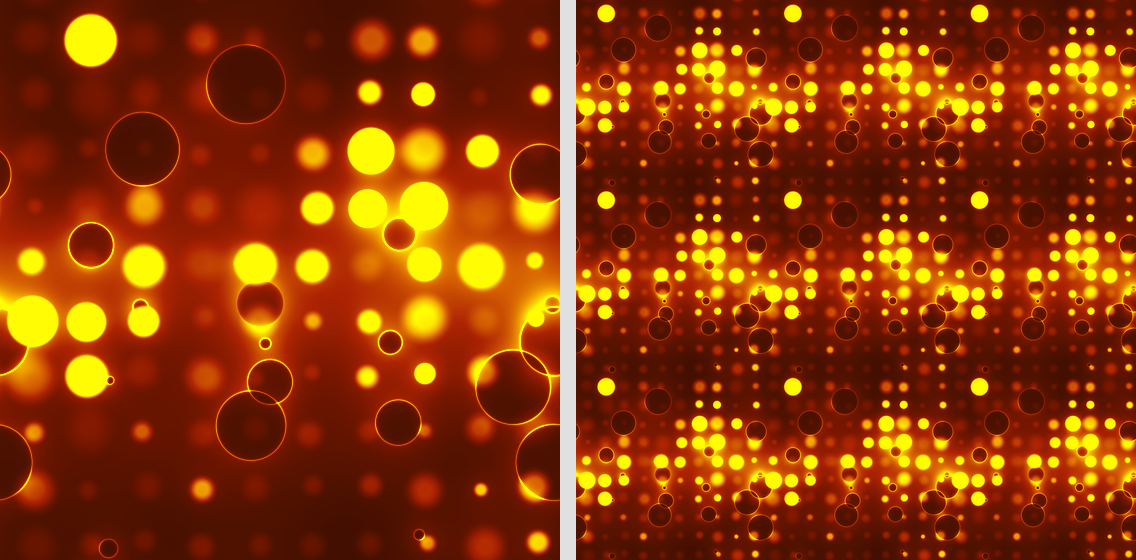
Left: one tile. Right: repeated 3 by 3.
Reproduce this background procedurally as a Shadertoy shader.

```glsl
// Glowing bokeh: a jittered 10 by 10 grid of soft discs and scattered thin rings
// over a warm haze. Everything adds to one "heat" value, which a colour ramp
// turns from dark brown through red and orange to yellow. All parts wrap.

const float PI = 3.14159265;
const float GRID = 10.0;                    // discs across and down
const vec2 GRID_OFFSET = vec2(0.1, -0.2);   // shift of disc centres, in cells
const int RING_COUNT = 21;

vec3 hash3(vec2 p) {
    vec3 q = fract(p.xyx * vec3(0.1031, 0.1030, 0.0973));
    q += dot(q, q.yxz + 33.33);
    return fract((q.xxy + q.yzz) * q.zyx);
}

// Gradient noise that repeats after a whole number of cells
float cornerSlope(vec2 cell, vec2 toPoint, float period) {
    float angle = 2.0 * PI * hash3(mod(cell, period) + 71.0).x;
    return dot(vec2(cos(angle), sin(angle)), toPoint);
}

float gradientNoise(vec2 uv, float period) {
    vec2 p = uv * period, cell = floor(p), f = p - cell;
    vec2 u = f * f * f * (f * (f * 6.0 - 15.0) + 10.0);
    vec2 e = vec2(1.0, 0.0);
    float low = mix(cornerSlope(cell, f, period), cornerSlope(cell + e, f - e, period), u.x);
    float high = mix(cornerSlope(cell + e.yx, f - e.yx, period),
                     cornerSlope(cell + 1.0, f - 1.0, period), u.x);
    return mix(low, high, u.y);
}

// Soft bump that wraps around the canvas
float lobe(vec2 p, vec2 center, vec2 spread) {
    vec2 w = sin(PI * (p - center)) / (PI * spread);
    return exp(-dot(w, w));
}

// Where discs tend to be large and bright
float discWarmth(vec2 p) {
    return lobe(p, vec2(0.68, 0.66), vec2(0.15, 0.14))
         + lobe(p, vec2(0.15, 0.43), vec2(0.14, 0.12)) * 0.85
         + lobe(p, vec2(0.14, 0.92), vec2(0.08, 0.06))
         + lobe(p, vec2(0.82, 0.34), vec2(0.09, 0.05)) * 0.7;
}

float hazeHeat(vec2 uv) {
    float band = lobe(uv, vec2(0.5, 0.48), vec2(100.0, 0.25));
    float side = lobe(uv, vec2(0.90, 0.51), vec2(0.22, 0.13));
    float upper = lobe(uv, vec2(0.68, 0.66), vec2(0.20, 0.15));
    return 0.55 + 1.75 * band + 1.4 * side + 0.8 * upper + 0.7 * gradientNoise(uv, 4.0);
}

float discHeat(float dist, float radius, float energy) {
    float bright = smoothstep(0.32, 0.92, energy);
    float soft = radius * mix(0.7, 0.13, bright);
    float body = 1.0 - smoothstep(radius - soft, radius + soft, dist);
    float halo = exp(-max(dist - radius, 0.0) / 0.016);
    return mix(0.75, 9.0, bright) * body + 1.6 * bright * halo;
}

float discGridHeat(vec2 uv) {
    vec2 p = uv * GRID - GRID_OFFSET;
    vec2 home = floor(p);
    float heat = 0.0;
    for (int y = -1; y <= 1; y++)
    for (int x = -1; x <= 1; x++) {
        vec2 cell = home + vec2(x, y);
        vec2 id = mod(cell, GRID);
        vec3 rnd = hash3(id + 3.0);
        vec2 jitter = (hash3(id + 29.0).xy - 0.5) * 0.13;
        float warmth = discWarmth((id + 0.5 + GRID_OFFSET) / GRID);
        float radius = mix(0.011, 0.033, rnd.y) * (1.0 + 0.6 * warmth);
        float energy = 0.62 * rnd.x + 0.75 * warmth;
        heat += discHeat(length(p - cell - 0.5 - jitter) / GRID, radius, energy);
    }
    return heat;
}

// Darkens the inside of a ring, then adds its rim and outer glow
float addRing(float heat, float dist, float radius, float rim, float pixel) {
    float d = dist - radius;
    float inside = 1.0 - smoothstep(-pixel, pixel, d);
    float width = max(0.0015, 0.6 * pixel);
    float line = exp(-d * d / (width * width));
    float glow = exp(-abs(d) / mix(0.022, 0.007, inside));
    float base = min(heat, 3.0);
    heat -= inside * 0.36 * min(heat, 2.5);
    return heat + rim * line * (1.2 + 0.7 * base) + 0.5 * glow * base;
}

float addRings(float heat, vec2 uv, float pixel) {
    for (int i = 0; i < RING_COUNT; i++) {
        float n = float(i);
        vec3 rnd = hash3(vec2(n, 17.0));
        vec2 center = fract(vec2(0.755, 0.570) * n + vec2(0.36, 0.14) + 0.1 * rnd.xy);
        float v = 2.0 * center.y - 1.0;
        center.y = 0.42 + 0.46 * v * (0.5 + 0.5 * v * v);   // crowd the middle
        float radius = mix(0.007, 0.076, pow(rnd.z, 1.8));
        float rim = mix(0.15, 1.0, smoothstep(0.05, 0.25, rnd.x));
        vec2 offset = fract(uv - center + 0.5) - 0.5;
        heat = addRing(heat, length(offset), radius, rim, pixel);
    }
    return heat;
}

vec3 heatColor(float heat) {
    vec3 stops[7] = vec3[7](
        vec3(0.19, 0.04, 0.00), vec3(0.31, 0.07, 0.00), vec3(0.48, 0.09, 0.00),
        vec3(0.68, 0.14, 0.01), vec3(0.84, 0.38, 0.01), vec3(0.96, 0.68, 0.01),
        vec3(1.00, 0.99, 0.01));
    vec3 color = stops[0];
    for (int i = 1; i < 7; i++)
        color = mix(color, stops[i], clamp(heat - float(i - 1), 0.0, 1.0));
    return color;
}

void mainImage(out vec4 fragColor, in vec2 fragCoord) {
    vec2 uv = fragCoord / iResolution.xy;
    float heat = hazeHeat(uv) + discGridHeat(uv);
    heat = addRings(heat, uv, 1.0 / iResolution.y);
    fragColor = vec4(heatColor(heat), 1.0);
}
```
